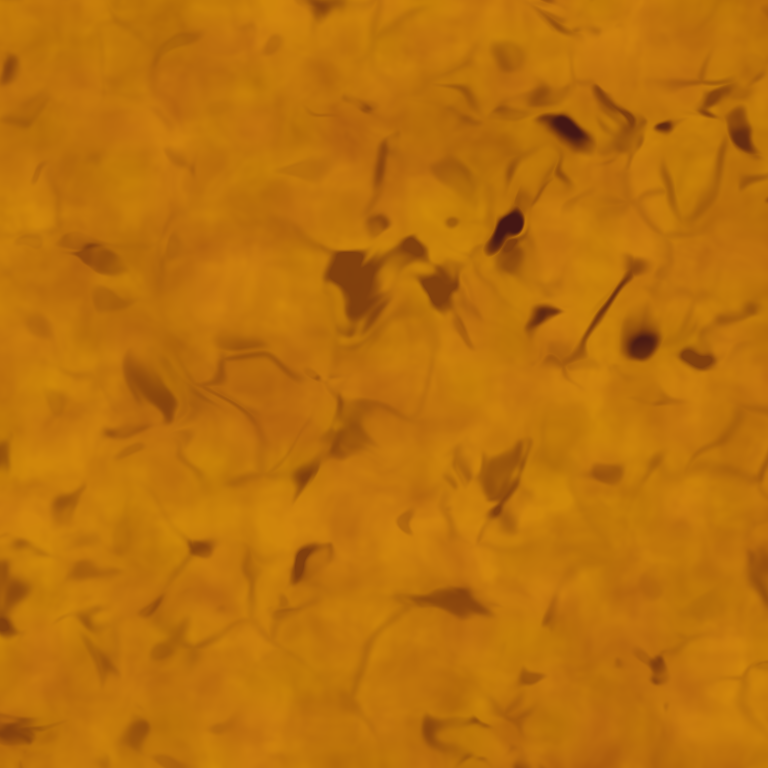
This texture is drawn by a Shadertoy shader. Its source:

```glsl
// Stained ochre tissue: mottled amber ground with blurred brown flecks and a cluster of dark plum cells on thin strands.

const vec3 AMBER = vec3(0.80, 0.51, 0.045);
const vec3 OCHRE = vec3(0.68, 0.38, 0.045);
const vec3 BROWN = vec3(0.50, 0.24, 0.05);
const vec3 PLUM = vec3(0.27, 0.09, 0.08);

float hash21(vec2 p) {
    vec3 q = fract(p.xyx * 0.1031);
    q += dot(q, q.yzx + 33.33);
    return fract((q.x + q.y) * q.z);
}

vec2 hash22(vec2 p) {
    return vec2(hash21(p), hash21(p + 57.3));
}

float noise(vec2 p) {
    vec2 cell = floor(p), f = fract(p);
    f = f * f * (3.0 - 2.0 * f);
    float low = mix(hash21(cell), hash21(cell + vec2(1, 0)), f.x);
    float high = mix(hash21(cell + vec2(0, 1)), hash21(cell + vec2(1, 1)), f.x);
    return mix(low, high, f.y);
}

float fbm(vec2 p, int octaves) {
    float sum = 0.0, total = 0.0, weight = 1.0;
    for (int i = 0; i < octaves; i++) {
        sum += weight * noise(p);
        total += weight;
        weight *= 0.55;
        p = mat2(0.8, 0.6, -0.6, 0.8) * p * 2.03 + 19.7;
    }
    return sum / total;
}

vec2 warp(vec2 p, float frequency, float amount) {
    return p + amount * (vec2(noise(p * frequency), noise(p * frequency + 41.0)) - 0.5);
}

// Distance to the nearest border between random cells, in cell units
float borderDistance(vec2 p, float seed) {
    vec2 base = floor(p), nearest = vec2(0.0);
    float best = 9.0, border = 9.0;
    for (int y = -1; y <= 1; y++)
    for (int x = -1; x <= 1; x++) {
        vec2 cell = base + vec2(x, y);
        vec2 toSite = cell + hash22(cell + seed) - p;
        float d = dot(toSite, toSite);
        if (d < best) { best = d; nearest = toSite; }
    }
    for (int y = -2; y <= 2; y++)
    for (int x = -2; x <= 2; x++) {
        vec2 cell = base + vec2(x, y);
        vec2 toSite = cell + hash22(cell + seed) - p;
        vec2 gap = toSite - nearest;
        if (dot(gap, gap) > 1e-4)
            border = min(border, dot(0.5 * (nearest + toSite), normalize(gap)));
    }
    return border;
}

// Blurred, broken strands that fade along their length
float strands(vec2 p, float cells, float width, float seed) {
    float presence = smoothstep(0.35, 0.8, noise(p * 12.0 + seed));
    float d = borderDistance(p * cells, seed) / cells;
    return presence * (1.0 - smoothstep(0.0, width, d));
}

// Scattered soft ovals with random direction, size and depth
float spots(vec2 p, float cells, float chance, float radius, float seed) {
    vec2 base = floor(p * cells);
    float ragged = 0.8 * (noise(p * 42.0 + seed) - 0.5);
    float shade = 0.0;
    for (int y = -1; y <= 1; y++)
    for (int x = -1; x <= 1; x++) {
        vec2 cell = base + vec2(x, y);
        vec2 key = cell + seed;
        vec2 offset = p - (cell + 0.15 + 0.7 * hash22(key)) / cells;
        float angle = 6.2832 * hash21(key + 11.0);
        float stretch = mix(1.0, 1.7, hash21(key + 23.0));
        float c = cos(angle), s = sin(angle);
        offset = mat2(c, -s, s, c) * offset * vec2(1.0 / stretch, stretch * 0.85);
        float size = radius * mix(0.7, 1.15, hash21(key + 31.0));
        float spot = 1.0 - smoothstep(0.35, 1.3, length(offset) / size + ragged);
        float depth = mix(0.6, 1.0, hash21(key + 47.0));
        shade = max(shade, spot * depth * step(hash21(key + 71.0), chance));
    }
    return shade;
}

float region(vec2 p, vec2 centre, float inner, float outer) {
    return 1.0 - smoothstep(inner, outer, length(p - centre));
}

// Ground: clouds, strong mottling and a faint upright and level weave
vec3 ground(vec2 p) {
    float cloud = fbm(p * 6.0, 3) - 0.5;
    float mottle = fbm(warp(p, 20.0, 0.03) * 22.0 + 8.0, 3) - 0.5;
    float weave = noise(p * vec2(80, 20)) + noise(p * vec2(22, 75) + 60.0) - 1.0;
    float tone = 0.58 + 1.1 * cloud + 0.95 * mottle + 0.15 * weave + 0.12 * (p.y - 0.5);
    vec3 color = mix(OCHRE, AMBER, clamp(tone, -0.2, 1.1));
    float blush = noise(p * 18.0 + 90.0) - 0.5;
    return color + blush * vec3(0.014, -0.022, 0.025);
}

vec3 stain(vec3 color, float depth) {
    color = mix(color, BROWN, smoothstep(0.0, 0.6, depth));
    return mix(color, PLUM, smoothstep(0.4, 0.95, depth));
}

void mainImage(out vec4 fragColor, in vec2 fragCoord) {
    vec2 uv = fragCoord / iResolution.y;
    vec2 p = warp(warp(uv, 11.0, 0.06), 34.0, 0.022);

    // Dark cluster at upper right, with a weaker patch left of centre
    float cluster = region(uv, vec2(0.80, 0.76), 0.18, 0.30);
    float weakPatch = 0.5 * region(uv, vec2(0.32, 0.48), 0.05, 0.14);
    float dark = max(spots(p, 6.5, 0.55, 0.026, 5.0), 0.62 * strands(p, 6.5, 0.014, 17.0));

    // Faint smudges, ragged flecks and threads over the whole field
    float smudge = smoothstep(0.58, 0.86, fbm(p * 15.0 + 33.0, 3));
    float faint = 0.42 * smudge + 0.24 * spots(p, 11.0, 0.5, 0.018, 83.0);
    faint += 0.17 * strands(p, 10.0, 0.017, 37.0);
    faint *= 0.45 + noise(uv * 7.0 + 14.0);

    float depth = max(dark * max(cluster, weakPatch), min(faint, 0.48));
    fragColor = vec4(stain(ground(uv), depth), 1.0);
}
```
